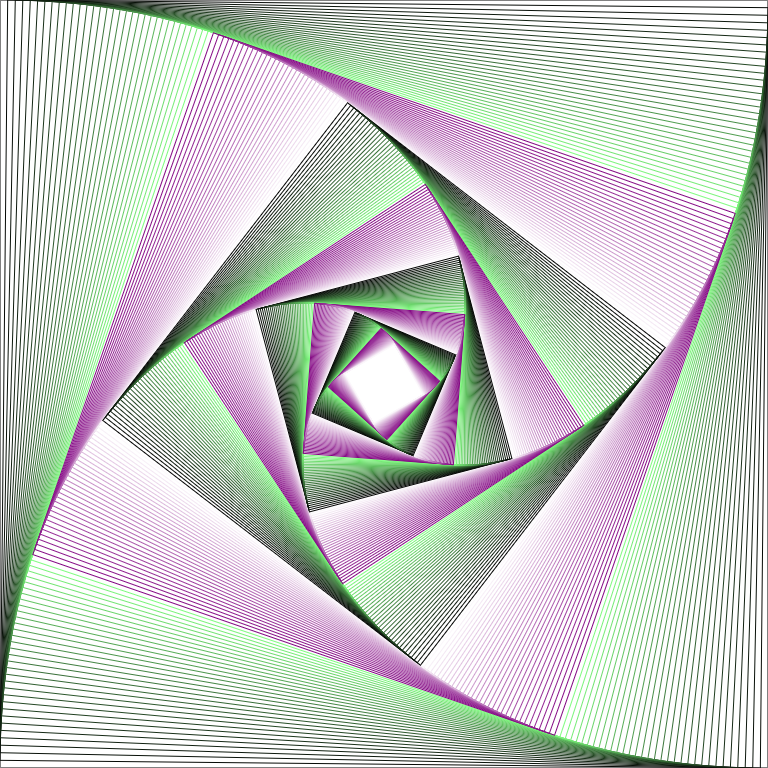
Reproduce this background procedurally as a Shadertoy shader.

```glsl
// Whirl of nested line squares, each turned and shrunk into the last, in green and purple bands.

const int SQUARES = 260;           // outlines drawn from the rim inwards
const float PERIOD = 65.0;         // squares in one full colour cycle
const float STEP = 0.01;           // fraction of a side each corner slides along
const float HALF_SIDE = 0.5;       // half side of the outermost square
const float LINE_WIDTH = 1.0 / 768.0;
const vec3 PAPER = vec3(1.0);

// Black to green, then purple to white: green runs twice as fast as red and blue.
vec3 bandColor(float index) {
    float phase = fract((index + 0.01) / PERIOD);
    return vec3(phase, fract(2.0 * phase), phase);
}

// Share of a pixel covered by a line whose centre lies at distance d.
float lineCoverage(float d, float pixel) {
    float halfWidth = 0.5 * LINE_WIDTH;
    float upper = min(d + 0.5 * pixel, halfWidth);
    float lower = max(d - 0.5 * pixel, -halfWidth);
    return clamp((upper - lower) / pixel, 0.0, 1.0);
}

void mainImage(out vec4 fragColor, in vec2 fragCoord) {
    float pixel = 1.0 / min(iResolution.x, iResolution.y);
    vec2 p = (fragCoord - 0.5 * iResolution.xy) * pixel;

    // Sliding every corner by STEP is one fixed turn and one fixed shrink.
    float shrink = length(vec2(1.0 - STEP, STEP));
    vec2 turn = vec2(1.0 - STEP, STEP) / shrink;
    mat2 rotation = mat2(turn.x, turn.y, -turn.y, turn.x);

    // Lay the outlines over each other, largest first.
    vec3 color = PAPER;
    float halfSide = HALF_SIDE;
    for (int i = 0; i < SQUARES; i++) {
        float d = max(abs(p.x), abs(p.y)) - halfSide;
        color = mix(color, bandColor(float(i)), lineCoverage(d, pixel));
        p = rotation * p;
        halfSide *= shrink;
    }

    fragColor = vec4(color, 1.0);
}
```
